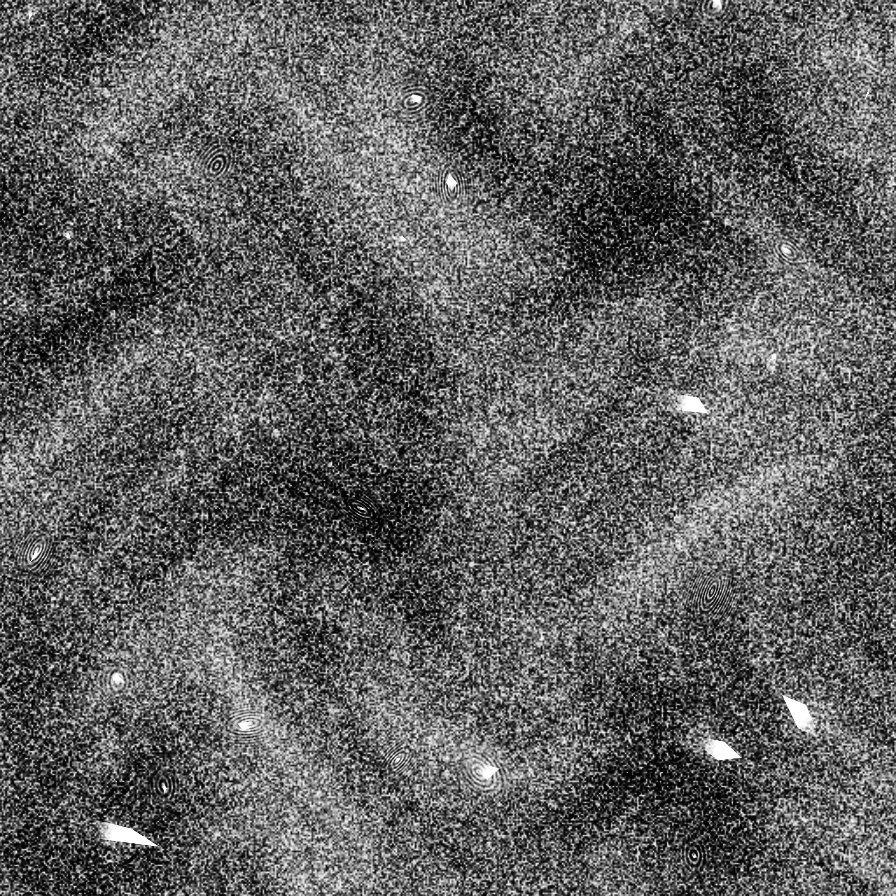
Give the GLSL for this texture, as a three.js fragment shader.

```glsl
varying vec2 vUv;

const float TAU = 6.2831853;
const float GRAIN_CELLS = 512.0;
const float SHARD_CELLS = 6.0;
const float RIPPLES = 190.0;
const float BASE_GAMMA = 1.55;
const float CLOUD_CONTRAST = 1.35;

float hash(vec2 p) {
  vec3 q = fract(p.xyx * 0.1031);
  q += dot(q, q.yzx + 33.33);
  return fract((q.x + q.y) * q.z);
}

vec2 direction(float angle) {
  return vec2(cos(angle), sin(angle));
}

// Fine grain: one random grey per cell, blended between cell centres
float grainNoise(vec2 uv, float cells) {
  vec2 p = uv * cells - 0.5;
  vec2 id = floor(p + 0.001);
  vec2 f = clamp(p - id, 0.0, 1.0);
  float low = mix(hash(id), hash(id + vec2(1.0, 0.0)), f.x);
  float high = mix(hash(id + vec2(0.0, 1.0)), hash(id + 1.0), f.x);
  return mix(low, high, f.y);
}

// Soft clouds: warped sines, turned and refined at each layer
float clouds(vec2 p, float falloff) {
  mat2 turn = mat2(0.8, 0.6, -0.6, 0.8);
  float sum = 0.0;
  float weight = 0.5;
  for (int i = 0; i < 6; i++) {
    p += 0.7 * sin(p.yx * 1.2 + float(i) * 1.9);
    sum += weight * sin(p.x) * sin(p.y);
    p = turn * p * 1.65 + 2.3;
    weight *= falloff;
  }
  return sum;
}

// Irregular four-sided flake cut by jittered half planes
float shardDistance(vec2 p, float radius, vec2 seed) {
  float d = -radius;
  for (int i = 0; i < 4; i++) {
    vec2 key = seed + float(i) * 7.0;
    float angle = TAU * (float(i) + 0.65 * hash(key)) / 4.0;
    float reach = radius * mix(0.3, 1.0, hash(key + 3.0));
    d = max(d, dot(p, direction(angle)) - reach);
  }
  return d;
}

// Scattered shards: x = light, y = ripple strength, z = ripple wave
vec3 shards(vec2 uv, float cells) {
  vec2 home = floor(uv * cells);
  vec3 result = vec3(0.0, 0.0, 0.5);
  for (int y = -1; y <= 1; y++) {
    for (int x = -1; x <= 1; x++) {
      vec2 id = home + vec2(float(x), float(y)) + 40.0;
      vec2 jitter = vec2(hash(id + 11.0), hash(id + 23.0));
      vec2 p = uv - (id - 40.0 + jitter) / cells;
      float size = hash(id + 31.0);
      float kind = hash(id + 47.0);
      float radius = mix(0.004, 0.026, pow(size, 4.0));

      // Stretch along a random axis
      vec2 axis = direction(TAU * hash(id + 59.0));
      vec2 q = vec2(dot(p, axis), dot(p, vec2(-axis.y, axis.x)));
      q *= vec2(0.75, mix(1.0, 2.0, hash(id + 67.0)));

      // Solid face fading to one side, or only a speckled haze
      float face = 1.0 - smoothstep(-0.0008, 0.0012, shardDistance(q, radius, id));
      face *= mix(0.55, 1.0, smoothstep(-0.8, 0.1, q.x / radius));
      float haze = exp(-dot(q, q) / (radius * radius * 1.8));
      float light = max(face * step(0.4, kind), 0.65 * haze * step(kind, 0.65));
      result.x = max(result.x, light * step(0.12, hash(id + 73.0)));

      // Fine interference rings around some flakes
      float reach = radius + 0.012;
      float ring = 0.65 * step(0.55, kind) * exp(-dot(p, p) / (reach * reach));
      if (ring > result.y) {
        float wave = 0.5 + 0.5 * sin(TAU * RIPPLES * length(q + 0.3 * radius));
        result.yz = vec2(ring, wave);
      }
    }
  }
  return result;
}

void main() {
  float cloud = clouds(vUv * 8.5 + vec2(1.7, 4.1), 0.68);
  vec3 shard = shards(vUv, SHARD_CELLS);
  float grain = mix(grainNoise(vUv, GRAIN_CELLS), shard.z, shard.y);

  // Clouds and shards bend the grain's tone curve
  float gamma = BASE_GAMMA * exp2(-CLOUD_CONTRAST * cloud) * (1.0 - shard.x);
  float grey = pow(max(grain, 0.001), gamma);
  gl_FragColor = vec4(vec3(grey), 1.0);
}
```
